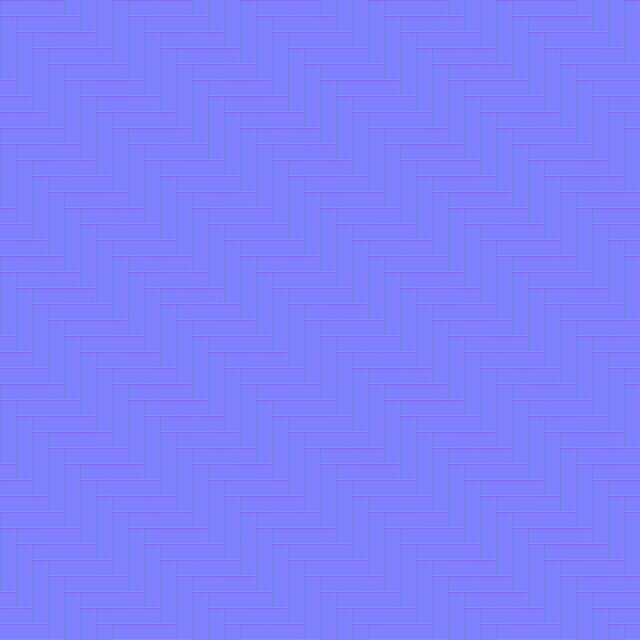
Reproduce this texture map procedurally as a three.js fragment shader.

```glsl
// Tangent-space normal map of a herringbone plank floor: 4:1 planks in a stair-stepped
// layout. Each cell of a square grid finds its plank from a diagonal index, then the
// plank's four edges tilt the normal inside a thin joint, over very faint wood grain.
#define CELLS 40.0          // plank widths across the canvas
#define PLANK_LENGTH 4.0    // in plank widths
#define JOINT_CORE 0.024    // half width of the joint floor, in plank widths
#define JOINT_REACH 0.109   // where the bevel becomes flat
#define RAMP 0.04           // distance over which the tilt builds up
#define TILT_X vec2(0.065, 0.078)  // left, right
#define TILT_Y vec2(0.088, 0.095)  // top, bottom
#define JOINT_DEPTH 0.075   // loss of blue in the joint
#define EDGE_VARIATION 0.3
#define GRAIN 0.010

varying vec2 vUv;

float hash(vec2 p) {
  return fract(sin(dot(p, vec2(127.1, 311.7))) * 43758.5453);
}

float valueNoise(vec2 p) {
  vec2 i = floor(p), f = fract(p);
  f = f * f * (3.0 - 2.0 * f);
  return mix(mix(hash(i), hash(i + vec2(1.0, 0.0)), f.x),
             mix(hash(i + vec2(0.0, 1.0)), hash(i + 1.0), f.x), f.y);
}

// Joint strength at a distance from two opposite edges
vec2 jointMask(vec2 d) {
  return 1.0 - smoothstep(vec2(JOINT_CORE), vec2(JOINT_REACH), d);
}

// Bevel tilt, zero on the joint line itself
vec2 bevel(vec2 d) {
  return jointMask(d) * clamp(d / RAMP, 0.0, 1.0);
}

void main() {
  // Grid with y running downwards
  vec2 p = vec2(vUv.x, 1.0 - vUv.y) * CELLS;
  vec2 cell = floor(p);

  // Diagonal index: the first half is horizontal planks, the second vertical
  float period = 2.0 * PLANK_LENGTH;
  float k = floor(mod(cell.x - cell.y + 0.5, period));
  bool horizontal = k < PLANK_LENGTH;
  vec2 origin = horizontal ? cell - vec2(k, 0.0)
                           : cell - vec2(0.0, period - 1.0 - k);
  vec2 size = horizontal ? vec2(PLANK_LENGTH, 1.0) : vec2(1.0, PLANK_LENGTH);
  vec2 local = p - origin;
  vec2 id = mod(origin, CELLS);

  // Distances to left/right and top/bottom edges
  vec2 sides = vec2(local.x, size.x - local.x);
  vec2 ends = vec2(local.y, size.y - local.y);
  vec2 tiltX = bevel(sides) * TILT_X;
  vec2 tiltY = bevel(ends) * TILT_Y;
  float strength = 1.0 + EDGE_VARIATION * (hash(id + 3.7) - 0.5);
  vec2 tilt = vec2(tiltX.y - tiltX.x, tiltY.y - tiltY.x) * strength;

  // Grain streaks along the plank, tilting the normal across it
  vec2 along = horizontal ? local : local.yx;
  float streak = valueNoise(along * vec2(0.9, 9.0) + id * 7.3) - 0.5;
  tilt += (horizontal ? vec2(0.0, 1.0) : vec2(0.5, 0.0)) * streak * GRAIN;

  vec2 joints = max(jointMask(sides), jointMask(ends));
  float depth = max(joints.x, joints.y) * JOINT_DEPTH * strength;
  gl_FragColor = vec4(vec2(0.5) + tilt, 1.0 - depth, 1.0);
}
```
